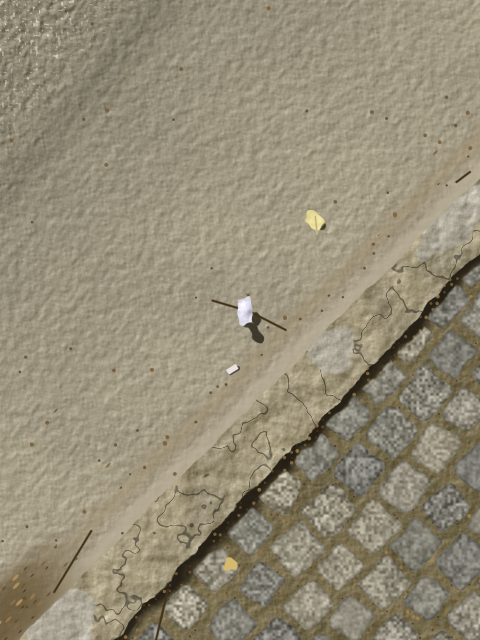
This texture is drawn by a Shadertoy shader. Its source:

```glsl
// Sunlit asphalt beside a worn diagonal curb and cobblestones, with scattered litter.
#define CURB_TOP -.025
#define CURB_BOTTOM -.17
#define CURB_TAPER .03
#define STONE_ORIGIN vec2(.774, .236)
#define STONE_GRID mat2(.066, .08, .092, -.036)
#define STONE_HALF vec2(.043, .04)
#define STONE_ANGLE .84
#define ROAD_GRAIN .3
#define CURB_GRAIN .42

float hash(vec2 p) {
  vec3 q = fract(p.xyx * .1031);
  q += dot(q, q.yzx + 33.33);
  return fract((q.x + q.y) * q.z);
}

float noise(vec2 p) {
  vec2 i = floor(p), f = fract(p);
  f = f * f * (3. - 2. * f);
  return mix(mix(hash(i), hash(i + vec2(1, 0)), f.x),
             mix(hash(i + vec2(0, 1)), hash(i + 1.), f.x), f.y);
}

float fbm(vec2 p) {
  float sum = 0., amp = .5;
  for (int i = 0; i < 4; i++, amp *= .5) {
    sum += amp * noise(p);
    p = mat2(1.6, 1.2, -1.2, 1.6) * p + 7.3;
  }
  return sum;
}

// Slope toward the sun at the upper left: positive is lit
float relief(vec2 p, float freq) {
  return fbm(p * freq) - fbm(p * freq + vec2(-.3, .3));
}

mat2 turn(float a) { return mat2(cos(a), -sin(a), sin(a), cos(a)); }

float box(vec2 p, vec2 size, float r) {
  vec2 q = abs(p) - size + r;
  return length(max(q, 0.)) + min(max(q.x, q.y), 0.) - r;
}

float segment(vec2 p, vec2 a, vec2 b) {
  b -= a;
  p -= a;
  return length(p - b * clamp(dot(p, b) / dot(b, b), 0., 1.));
}

float cover(float d) {
  float w = .9 / iResolution.x;
  return 1. - smoothstep(-w, w, d);
}

float fade(float a, float b, float x) { return 1. - smoothstep(a, b, x); }

// Loose grains, coloured between dark and pale
vec3 crumbs(vec3 c, vec2 p, float density, vec3 dark, vec3 pale) {
  vec2 cell = floor(p);
  float k = hash(cell + 51.), tone = hash(cell + 77.), r = .12 + .18 * tone;
  float m = fade(r - .1, r + .1, length(fract(p) - .3 - .4 * vec2(hash(cell), k / density)));
  return mix(c, mix(dark, pale, tone), .8 * m * step(k, density));
}

// Nearest cobble on a skewed lattice: signed distance and id
vec3 cobble(vec2 p) {
  p -= STONE_ORIGIN;
  vec2 base = floor(inverse(STONE_GRID) * p + .5), id = base;
  float near = 1., next = 1.;
  for (int n = 0; n < 9; n++) {
    vec2 cell = base + vec2(n % 3, n / 3) - 1.;
    float h = hash(cell + 40.), k = hash(cell + 63.);
    vec2 q = p - STONE_GRID * cell - .01 * (vec2(h, k) - .5);
    float d = box(turn(STONE_ANGLE + .35 * (k - .5)) * q, STONE_HALF * (.88 + .2 * h), .013);
    if (d < near) { next = near; near = d; id = cell; }
    else next = min(next, d);
  }
  return vec3(max(near, .5 * (near - next) + .005), id);
}

vec3 road(vec2 p, float s, float d) {
  vec3 c = mix(vec3(.645, .61, .525), vec3(.55, .525, .45), smoothstep(.12, .85, d));
  float track = dot(p - vec2(0, .917), vec2(-.773, .634));
  float coarse = smoothstep(-.02, .2, track);
  c *= (1. - .1 * exp(-track * track * 800.)) * (.94 + .12 * fbm(p * 7.));
  c += (ROAD_GRAIN + .25 * coarse) * relief(p, 75.);
  c += coarse * .22 * smoothstep(.72, .9, noise(p * 170.));
  // Pale dusty gutter with a brown margin
  float gutter = d + .008 * (noise(vec2(s * 14., 2)) - .5);
  c = mix(c, vec3(.6, .535, .42), .45 * fade(0., .04, abs(gutter - .035)));
  c = mix(c, vec3(.72, .68, .59), .75 * fade(-.008, .012, gutter));
  c = crumbs(c, p * 65., .012 + .08 * exp(-abs(d - .04) * 35.), vec3(.25, .21, .14), vec3(.48, .36, .2));
  // Dry plant matter in the lower corner
  float straw = fade(.08, .27, s) * fade(.035, .085, abs(d - .025));
  c = mix(c, vec3(.36, .29, .17), .7 * straw);
  return crumbs(c, vec2(s * 32., d * 95.), .001 + .65 * straw, vec3(.24, .16, .08), vec3(.75, .61, .38));
}

float blotch(vec2 p, vec2 size) {
  return fade(.9, 1.05, length(turn(.785) * p / size) + .7 * (fbm(p * 25.) - .5));
}

vec3 curb(vec2 p) {
  vec3 c = vec3(.62, .58, .475) * (.8 + .4 * fbm(p * 14.));
  float concrete = max(blotch(p - vec2(.69, .605), vec2(.05, .047)),
    max(blotch(p - vec2(.95, .875), vec2(.11, .042)), blotch(p - vec2(.125, .035), vec2(.09, .065))));
  c = mix(c, vec3(.69, .675, .62), .8 * concrete);
  c += CURB_GRAIN * relief(p, 32.) + .25 * relief(p, 90.);
  float crack = fade(.002, .014, abs(fbm(p * 11. + 4.) - .47));
  return c * (1. - .38 * crack * (1. - concrete));
}

vec3 paving(vec2 p, float under) {
  vec3 c = mix(vec3(.37, .335, .23), vec3(.54, .49, .36), fbm(p * 22.)) + .3 * relief(p, 80.);
  c = mix(c, vec3(.12, .1, .065), .92 * fade(.006, .042, under + .03 * (fbm(p * 25.) - .5)));
  c = crumbs(c, p * 75., .12 + .38 * fade(.02, .07, under), vec3(.22, .13, .07), vec3(.66, .53, .31));
  vec3 stone = cobble(p + .009 * (vec2(noise(p * 35.), noise(p * 35. + 19.)) - .5));
  vec3 face = mix(vec3(.49, .485, .455), vec3(.64, .61, .53), hash(stone.yz + 12.));
  face *= .87 + .26 * fbm(p * 26.);
  face += (.12 + .3 * hash(stone.yz + 88.)) * (noise(p * 170.) - .5) + .25 * relief(p, 50.);
  face *= .78 + .22 * smoothstep(0., .009, -stone.x);
  return mix(c, face, cover(stone.x) * smoothstep(.016, .024, under));
}

// Twigs, crumpled paper, cigarette end and leaves over their shadows
vec3 litter(vec3 c, vec2 p) {
  float ragged = .009 * (noise(p * 75.) - .5), folds = relief(p, 45.);
  float shadow = segment(p, vec2(.518, .66), vec2(.539, .628)) - .009;
  shadow = min(shadow, length(p - vec2(.534, .668)) - .012) + ragged;
  shadow = min(shadow, segment(p, vec2(.48, .557), vec2(.495, .566)) - .005);
  shadow = min(shadow, length(p - vec2(.67, .863)) - .009);
  c = mix(c, vec3(.19, .175, .13), .88 * cover(shadow));
  vec2 bend = vec2(.521, .684);
  float twig = min(segment(p, vec2(.443, .707), bend), segment(p, bend, vec2(.595, .646)));
  twig = min(twig, segment(p, vec2(.19, .227), vec2(.113, .1)));
  twig = min(twig, segment(p, vec2(.325, 0), vec2(.35, .105)));
  twig = min(twig, segment(p, vec2(.951, .954), vec2(.979, .975)));
  c = mix(c, vec3(.25, .19, .1), cover(twig - .0022));
  float paper = box(turn(.12) * (p - vec2(.509, .686)), vec2(.015, .028), .004);
  c = mix(c, vec3(.86, .85, .91) + .5 * folds, cover(paper + ragged));
  float stub = box(turn(.56) * (p - vec2(.484, .564)), vec2(.012, .006), .002);
  c = mix(c, vec3(.91, .89, .88), cover(stub));
  float leaf = box(turn(-.55) * (p - vec2(.655, .874)), vec2(.019, .015), .008);
  float vein = fade(0., .003, segment(p, vec2(.661, .845), vec2(.657, .882)));
  vec3 yellow = (vec3(.91, .86, .6) + .2 * folds) * (1. - .2 * vein);
  c = mix(c, yellow, max(cover(leaf + ragged), .8 * vein));
  return mix(c, vec3(.83, .73, .43), cover(length(p - vec2(.479, .156)) - .013 + ragged));
}

void mainImage(out vec4 fragColor, in vec2 fragCoord) {
  vec2 p = fragCoord / iResolution.x;
  float s = (p.x + p.y) * .7071, d = (p.y - p.x) * .7071, rough = fbm(p * 20.) - .47;
  float under = CURB_BOTTOM + CURB_TAPER * s + .03 * rough - d;
  vec3 c = mix(road(p, s, d), curb(p), cover(d - CURB_TOP + .016 * rough));
  c = mix(c, paving(p, under), cover(-under));
  fragColor = vec4(clamp(litter(c, p), 0., 1.), 1);
}
```
